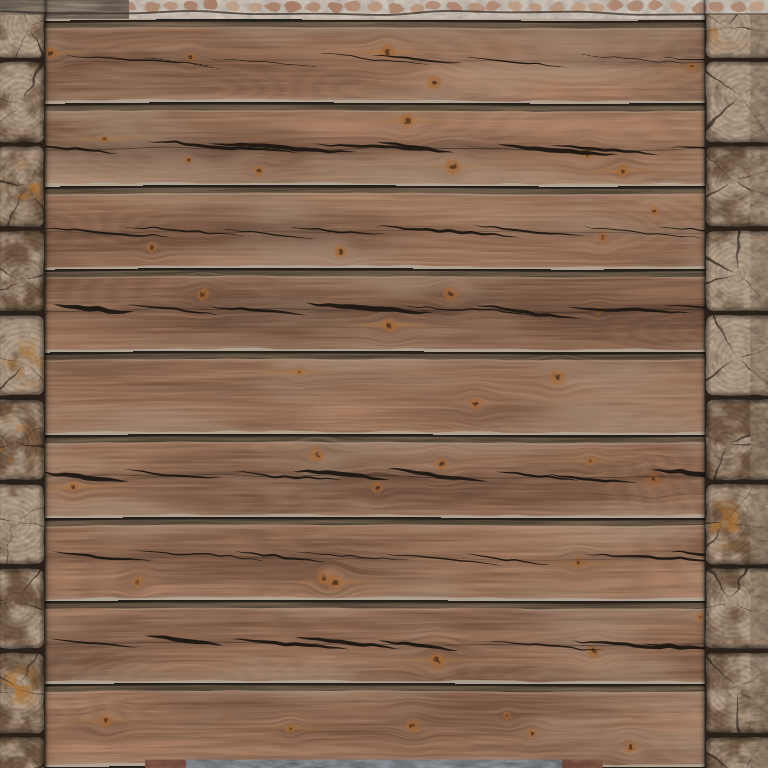
Write a WebGL 1 fragment shader that draws this texture.

```glsl
precision highp float;
// Weathered log wall: nine cracked, knotty planks between columns of log ends.
uniform vec2 u_resolution;

float hash(vec2 p) { return fract(sin(dot(p, vec2(127.1, 311.7))) * 43758.5); }

float noise(vec2 p) {
  vec2 i = floor(p), f = fract(p);
  f = f * f * (3.0 - 2.0 * f);
  return mix(mix(hash(i), hash(i + vec2(1, 0)), f.x),
             mix(hash(i + vec2(0, 1)), hash(i + vec2(1, 1)), f.x), f.y);
}

float fbm(vec2 p) {
  float sum = 0.0, amp = 0.53;
  for (int i = 0; i < 4; i++) {
    sum += amp * noise(p);
    p = p * 2.03 + 17.3;
    amp *= 0.5;
  }
  return sum;
}

// Antialiased coverage of a signed distance
float inside(float d) { return clamp(0.5 - d * u_resolution.y, 0.0, 1.0); }

vec3 planks(vec2 p) {
  const float pitch = 0.108;
  float y = (p.y - 0.026) / pitch + 0.03 * (noise(vec2(p.x * 4.0, 3.0)) - 0.5);
  float row = floor(y), f = fract(y);
  vec2 g = vec2(p.x, f * pitch + row * 3.7);

  // Knots push the grain aside
  float knot = 0.0, core = 0.0, streak = 0.0;
  for (int i = 0; i < 7; i++) {
    vec2 id = vec2(row + 2.0, float(i) + 5.0);
    if (hash(id + 31.0) > 0.62) continue;
    vec2 d = vec2(p.x - 0.06 - 0.123 * (float(i) + hash(id)), (f - 0.18 - 0.66 * hash(id + 7.0)) * pitch);
    float r = 0.005 + 0.006 * hash(id + 13.0);
    float e = length(d) / r + 0.5 * (noise(d * 300.0 + id) - 0.5);
    g.y -= 0.8 * d.y * exp(-dot(d, d) / (r * r * 6.0));
    knot = max(knot, (1.0 - smoothstep(0.5, 1.35, e)) * (0.8 + 0.2 * sin(e * 11.0)));
    core = max(core, 1.0 - smoothstep(0.15, 0.5, e));
    streak += step(0.55, hash(id + 3.0)) * exp(-d.y * d.y * 110000.0 - d.x * d.x * 600.0);
  }

  // Grain, growth lines and stains
  float fine = fbm(g * vec2(9, 300)), broad = fbm(g * vec2(3, 26));
  float figure = sin(60.0 * noise(g * vec2(4, 22)) + 5.0 * fine);
  float tone = 1.3 * broad + 0.7 * fine + 0.07 * figure + 0.2 * hash(vec2(row, 9)) - 0.55;
  vec3 col = mix(vec3(0.43, 0.31, 0.24), vec3(0.67, 0.51, 0.405), clamp(tone, 0.0, 1.0));
  float bleach = smoothstep(0.45, 0.8, fbm(g * vec2(5, 18) + 40.0) + 0.25 * pow(abs(2.0 * f - 1.0), 3.0));
  col = mix(col, vec3(0.66, 0.57, 0.49), 0.5 * bleach);
  col = mix(col, vec3(0.68, 0.46, 0.23), 0.8 * min(streak, 1.0) * fine);
  col = mix(col, vec3(0.64, 0.4, 0.2), 0.8 * knot);
  col = mix(col, vec3(0.26, 0.16, 0.09), 0.75 * core);

  // Drying cracks: overlapping slanted splits, absent on some planks
  float kind = mod(row, 4.0);
  float strength = kind < 0.5 ? 0.4 * step(row, 0.5) : (kind == 2.0 ? 0.6 : 1.0);
  float base = 0.47 + 0.1 * hash(vec2(row, 4)) + 0.04 * (noise(vec2(p.x * 14.0, row)) - 0.5);
  float split = 0.55 * strength * inside((abs(f - base) - 0.004) * pitch);
  for (int i = 0; i < 8; i++) {
    vec2 id = vec2(row + 20.0, i);
    float s = (p.x - 0.03 - 0.113 * float(i) - 0.05 * hash(id)) / (0.1 + 0.11 * hash(id + 5.0));
    float lens = max(4.0 * s * (1.0 - s), 0.0);
    float mid = base + 0.12 * s - 0.1 + 0.05 * hash(id + 9.0) + 0.025 * noise(vec2(p.x * 70.0, row));
    float gape = strength * lens * (0.009 + 0.024 * hash(id + 2.0));
    split = max(split, inside((abs(f - mid) - gape) * pitch) * smoothstep(0.0, 0.3, lens) * step(0.1, strength));
  }
  col *= 1.0 - 0.16 * strength * exp(-abs(f - base) * 16.0);
  col = mix(col, vec3(0.13, 0.1, 0.075), split);

  // Seam: pale lip, bright edge, dull bevel, dark gap
  float wear = noise(vec2(p.x * 30.0, row * 5.0));
  col = mix(col, vec3(0.7, 0.65, 0.59), inside((0.955 + 0.025 * wear - f) * pitch) * 0.85);
  col = mix(col, vec3(0.68, 0.58, 0.5), inside((f - 0.115) * pitch) * (0.2 + 0.5 * wear));
  col = mix(col, vec3(0.38, 0.32, 0.255) * (0.65 + 0.7 * fine), inside((f - 0.085 - 0.015 * wear) * pitch));
  return mix(col, vec3(0.14, 0.12, 0.1), inside((f - 0.028) * pitch));
}

// Rounded end faces; side is 0 for left, 1 for right
vec4 logEnds(vec2 p, float side) {
  float y = (p.y - 0.078) / 0.1099;
  vec2 id = vec2(floor(y) + 3.0, side * 11.0 + 2.0);
  vec2 q = vec2(p.x - mix(0.026, 0.966, side), (fract(y) - 0.5) * 0.1099);
  vec2 corner = abs(q) - vec2(mix(0.0225, 0.038, side), 0.0435);
  float edge = length(max(corner, 0.0)) - 0.0095 + 0.002 * noise(p * 60.0);
  vec2 c = q - vec2(-0.012 * side, 0) - 0.025 * (vec2(hash(id), hash(id + 4.0)) - 0.5);
  float rough = fbm(p * 45.0 + id), fine = fbm(p * vec2(140, 220));
  float rings = sin(length(c) * 950.0 + 7.0 * rough);
  float stain = smoothstep(0.1, 0.55, rough + 0.4 * hash(id + 8.0) - 0.4 - 0.08 * side);
  vec3 col = mix(vec3(0.66, 0.58, 0.5), vec3(0.42, 0.33, 0.25), stain) * (0.83 + 0.3 * fine + 0.04 * rings);
  float amber = step(0.6, hash(id + 6.0)) * smoothstep(0.5, 0.75, noise(p * 70.0 + id));
  col = mix(col, vec3(0.66, 0.42, 0.17), 0.8 * amber * exp(-dot(c, c) * 1800.0));
  // Checks radiate from the heart
  for (int i = 0; i < 4; i++) {
    float a = 1.57 * float(i) + 1.3 * hash(id + float(i));
    vec2 n = vec2(cos(a), 0.6 * sin(a));
    float along = dot(c, n), off = abs(c.x * n.y - c.y * n.x + 0.004 * (noise(p * 90.0) - 0.5));
    float check = inside(off - 0.05 * along * hash(id + float(i) + 20.0)) * smoothstep(0.0, 0.01, along);
    col = mix(col, vec3(0.19, 0.15, 0.12), 0.75 * check);
  }
  // The right column turns a corner
  col = mix(col, vec3(0.56, 0.48, 0.4) * (0.7 + 0.5 * fine), 0.75 * inside(0.977 - p.x));
  col *= 1.0 - 0.35 * smoothstep(-0.008, 0.0, edge);
  return vec4(mix(vec3(0.16, 0.13, 0.1), col, inside(edge)), inside(mix(p.x - 0.0586, 0.918 - p.x, side)));
}

vec3 masonry(vec2 p) {
  vec2 s = p * vec2(38, 55), id = floor(s);
  vec2 d = fract(s) - 0.5 - 0.25 * (hash(id) - 0.5);
  float stone = 1.0 - smoothstep(0.3, 0.42, length(d) + 0.25 * (noise(s * 3.0) - 0.5));
  vec3 col = vec3(0.77, 0.73, 0.69) * (0.85 + 0.25 * fbm(p * 120.0));
  col = mix(col, mix(vec3(0.64, 0.48, 0.4), vec3(0.74, 0.62, 0.53), hash(id + 8.0)), stone * step(p.y, 0.018));
  col = mix(col, vec3(0.48, 0.43, 0.38) * (0.6 + 0.7 * fbm(p * vec2(20, 300))), inside(p.x - 0.168));
  float sill = 0.013 + 0.007 * noise(vec2(p.x * 12.0, 1));
  return mix(col, vec3(0.24, 0.2, 0.17), 0.8 * inside(abs(p.y - sill) - 0.0012));
}

void main() {
  vec2 p = gl_FragCoord.xy / u_resolution;
  p.y = 1.0 - p.y;
  // Planks, footing strip with posts, masonry
  float span = abs(p.x - 0.487);
  vec3 footing = mix(vec3(0.45, 0.3, 0.24), vec3(0.47, 0.48, 0.5), inside(span - 0.245));
  vec3 col = mix(planks(p), footing * (0.7 + 0.6 * fbm(p * vec2(60, 200))), inside(0.989 - p.y) * inside(span - 0.298));
  col = mix(col, masonry(p), inside(p.y - 0.0245));
  // Shadowed joints and log ends
  col *= 1.0 - 0.55 * exp(-min(abs(p.x - 0.0595), abs(p.x - 0.9175)) * 450.0);
  vec4 ends = logEnds(p, step(0.5, p.x));
  gl_FragColor = vec4(mix(col, ends.rgb, ends.a * inside(0.019 - p.y)), 1);
}
```
